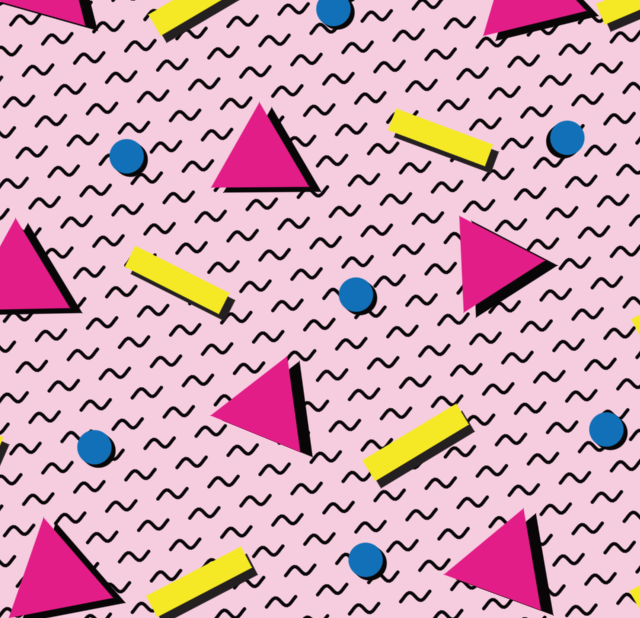
This pattern is drawn by a Shadertoy shader. Its source:

```glsl
const vec3 PINK    = vec3(0.965, 0.800, 0.875);
const vec3 INK     = vec3(0.035, 0.025, 0.030);
const vec3 SOOT    = vec3(0.140, 0.120, 0.125);
const vec3 MAGENTA = vec3(0.890, 0.115, 0.530);
const vec3 YELLOW  = vec3(0.960, 0.915, 0.145);
const vec3 BLUE    = vec3(0.065, 0.440, 0.720);

// Lengths are fractions of the canvas height
const vec2  WAVE_STEP_A = vec2(0.0517, -0.0310);
const vec2  WAVE_STEP_B = vec2(0.0827, 0.0198);
const vec2  WAVE_ORIGIN = vec2(0.4753, 0.6384);
const float WAVE_REACH  = 0.0235;
const float WAVE_HEIGHT = 0.0075;
const float WAVE_FREQ   = 165.0;
const float WAVE_TILT   = 0.14;
const float WAVE_STROKE = 0.0027;
const int   WAVE_PARTS  = 14;

const vec2  SHAPE_CELL      = vec2(0.255, 0.235);
const vec2  SHAPE_ORIGIN    = vec2(0.06, 0.07);
const float SHAPE_JITTER    = 0.07;
const float TRIANGLE_RADIUS = 0.090;
const vec2  BAR_HALF        = vec2(0.085, 0.0190);
const float DOT_RADIUS      = 0.0278;
const vec2  TRIANGLE_SHADOW = vec2(0.0200, -0.0080);
const vec2  BAR_SHADOW      = vec2(0.0095, -0.0115);
const vec2  DOT_SHADOW      = vec2(0.0065, -0.0055);
const float SEED            = 3.7;

const int TRIANGLE = 0;
const int BAR = 1;
const int DOT = 2;

float hash(vec2 p) {
    return fract(sin(dot(p + SEED, vec2(12.9898, 78.233))) * 43758.5453);
}

vec2 rotate(vec2 p, float angle) {
    float c = cos(angle), s = sin(angle);
    return vec2(c * p.x + s * p.y, c * p.y - s * p.x);
}

float coverage(float d) {
    float soft = 1.0 / iResolution.y;
    return 1.0 - smoothstep(-soft, soft, d);
}

float segmentDistance(vec2 p, vec2 a, vec2 b) {
    vec2 ab = b - a;
    return length(p - a - ab * clamp(dot(p - a, ab) / dot(ab, ab), 0.0, 1.0));
}

vec2 wavePoint(float x) {
    return vec2(x, WAVE_TILT * x - WAVE_HEIGHT * sin(WAVE_FREQ * x));
}

// One wavy stroke per cell of a slanted lattice
float squiggleDistance(vec2 p) {
    mat2 lattice = mat2(WAVE_STEP_A, WAVE_STEP_B);
    p -= WAVE_ORIGIN;
    p -= lattice * round(inverse(lattice) * p);
    float d = 1.0;
    vec2 start = wavePoint(-WAVE_REACH);
    for (int i = 1; i <= WAVE_PARTS; i++) {
        float t = float(i) / float(WAVE_PARTS);
        vec2 end = wavePoint(mix(-WAVE_REACH, WAVE_REACH, t));
        d = min(d, segmentDistance(p, start, end));
        start = end;
    }
    return d - WAVE_STROKE;
}

float shapeDistance(vec2 p, int kind, float angle, float size) {
    p = rotate(p, angle) / size;
    float d = length(p) - DOT_RADIUS;
    if (kind == TRIANGLE) {
        d = max(abs(p.x) * 0.8660 + p.y * 0.5, -p.y) - 0.5 * TRIANGLE_RADIUS;
    } else if (kind == BAR) {
        vec2 q = abs(p) - BAR_HALF;
        d = max(q.x, q.y);
    }
    return d * size;
}

// Shape of one cell, painted over its own drop shadow
vec3 paintShape(vec3 color, vec2 p, vec2 cell) {
    int kind = int(mod(cell.x - cell.y, 3.0));
    vec2 jitter = vec2(hash(cell), hash(cell + 17.0)) - 0.5;
    p -= (cell + vec2(0.5 * cell.y, 0.0)) * SHAPE_CELL + SHAPE_JITTER * jitter;

    float pick = hash(cell + 31.0), vary = hash(cell + 47.0);
    float side = pick < 0.5 ? -1.0 : 1.0;
    float angle = 0.0, size = 1.0;
    vec2 shadow = DOT_SHADOW * vec2(pick < 0.2 ? -1.0 : 1.0, 1.0);
    vec3 face = BLUE, shade = INK;
    if (kind == TRIANGLE) {
        angle = round(pick * 2.0 - 1.0) * 1.5708 + 0.25 * vary;
        size = mix(0.97, 1.12, hash(cell + 59.0));
        shadow = TRIANGLE_SHADOW;
        face = MAGENTA;
    } else if (kind == BAR) {
        angle = side * mix(0.32, 0.55, vary);
        size = mix(0.95, 1.05, hash(cell + 59.0));
        shadow = BAR_SHADOW;
        face = YELLOW;
        shade = SOOT;
    }
    color = mix(color, shade, coverage(shapeDistance(p - shadow, kind, angle, size)));
    return mix(color, face, coverage(shapeDistance(p, kind, angle, size)));
}

void mainImage(out vec4 fragColor, in vec2 fragCoord) {
    vec2 p = fragCoord / iResolution.y;
    vec3 color = mix(PINK, INK, coverage(squiggleDistance(p)));

    // Staggered rows of shapes, checking the neighbouring cells
    vec2 q = p - SHAPE_ORIGIN;
    vec2 grid = q / SHAPE_CELL;
    vec2 home = round(grid - vec2(0.5 * grid.y, 0.0));
    for (int y = -1; y <= 1; y++)
        for (int x = -1; x <= 1; x++)
            color = paintShape(color, q, home + vec2(x, y));

    fragColor = vec4(color, 1.0);
}
```
